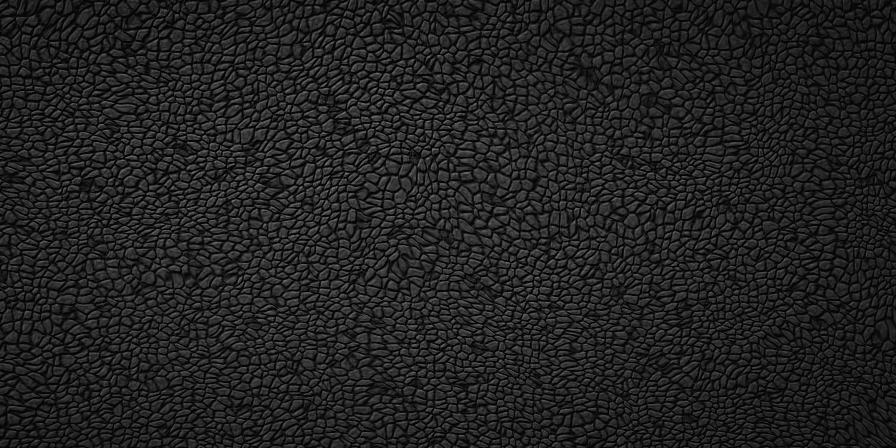
A WebGL 2 fragment shader for this texture:

```glsl
#version 300 es
precision highp float;
// Black grained leather: warped cellular pebbles, split by dark creases,
// are treated as a height field and lit at a low angle from the upper left.
// A soft pool of light fades towards the borders.

uniform vec2 u_resolution;
out vec4 fragColor;

const vec2  PEBBLE_FREQ   = vec2(41.0, 62.0); // pebbles per canvas height
const vec2  FREQ_DRIFT    = vec2(1.5, -8.0);  // pebbles grow rounder upwards
const float CREASE_WIDTH  = 0.42;             // in pebble units
const float WRINKLE_SCALE = 1.9;
const float WRINKLE_DEPTH = 0.24;
const float BEND          = 0.07;             // slow change of grain direction
const vec2  LIGHT_STEP    = vec2(-0.0018, 0.0034);
const float RELIEF        = 0.80;
const float CREASE_TONE   = 0.63;
const float PEBBLE_TONE   = 0.62;
const float GRAIN         = 0.30;
const float BRIGHTNESS    = 0.170;
const float VIGNETTE      = 0.46;
const vec2  POOL_CENTER   = vec2(0.42, 0.50);
const vec2  POOL_SHAPE    = vec2(1.7, 1.5);

vec2 hash2(vec2 p) {
    vec3 q = fract(p.xyx * vec3(0.1031, 0.1030, 0.0973));
    q += dot(q, q.yzx + 33.33);
    return fract((q.xx + q.yz) * q.zy);
}

// Smooth two-channel value noise in -1..1
vec2 noise2(vec2 p) {
    vec2 i = floor(p), f = fract(p);
    f = f * f * (3.0 - 2.0 * f);
    vec2 low  = mix(hash2(i), hash2(i + vec2(1.0, 0.0)), f.x);
    vec2 high = mix(hash2(i + vec2(0.0, 1.0)), hash2(i + 1.0), f.x);
    return 2.0 * mix(low, high, f.y) - 1.0;
}

// Gap between the nearest and second nearest cell centre: zero on borders
float cellEdge(vec2 p) {
    vec2 cell = floor(p), f = p - cell;
    float nearest = 8.0, second = 8.0;
    for (int y = -1; y <= 1; y++) {
        for (int x = -1; x <= 1; x++) {
            vec2 offset = vec2(x, y);
            vec2 center = offset + 0.06 + 0.88 * hash2(cell + offset);
            float d = length(center - f);
            second = min(second, max(nearest, d));
            nearest = min(nearest, d);
        }
    }
    return second - nearest;
}

// Bends the plane so that the pebbles vary in size, shape and direction
vec2 grainSpace(vec2 p) {
    vec2 bent = p;
    bent.y += BEND * noise2(p * 2.3 + 5.0).x;
    bent += 0.018 * noise2(p * 9.0 + 17.0);
    bent += 0.006 * noise2(p * 38.0 + 43.0);
    return bent * (PEBBLE_FREQ + FREQ_DRIFT * bent) + 70.0;
}

float leatherHeight(vec2 p, float pixel) {
    vec2 q = grainSpace(p);
    float blur = 1.6 * pixel * PEBBLE_FREQ.y;
    float pebble = smoothstep(0.0, max(CREASE_WIDTH, blur), cellEdge(q));
    float wrinkle = smoothstep(0.0, max(0.45, blur * WRINKLE_SCALE),
                               cellEdge(q * WRINKLE_SCALE + 31.0));
    return pebble - WRINKLE_DEPTH * (1.0 - wrinkle);
}

void main() {
    vec2 uv = gl_FragCoord.xy / u_resolution;
    vec2 p = gl_FragCoord.xy / u_resolution.y;
    float pixel = 1.0 / u_resolution.y;

    // Relief from the slope facing the light
    float height = leatherHeight(p, pixel);
    float slope = height - leatherHeight(p + LIGHT_STEP, pixel);

    // Creases cut deeper near the upper left and in loose patches
    float corner = 1.0 - smoothstep(0.1, 0.75, length((uv - vec2(0.1, 1.0)) * vec2(1.0, 1.3)));
    float depth = 1.0 + 0.35 * corner + 0.18 * noise2(p * 5.0 + 61.0).x;
    float tone = CREASE_TONE + PEBBLE_TONE * height;
    tone += depth * (RELIEF * slope + 0.22 * (height - 0.55));
    tone += GRAIN * noise2(p * 150.0).x * (0.3 + 0.7 * clamp(height, 0.0, 1.0));

    // Pool of light
    float falloff = smoothstep(0.2, 1.25, length((uv - POOL_CENTER) * POOL_SHAPE));
    float light = BRIGHTNESS * (1.0 - VIGNETTE * falloff);

    float value = max(light * tone, 0.025);
    fragColor = vec4(vec3(value), 1.0);
}
```
